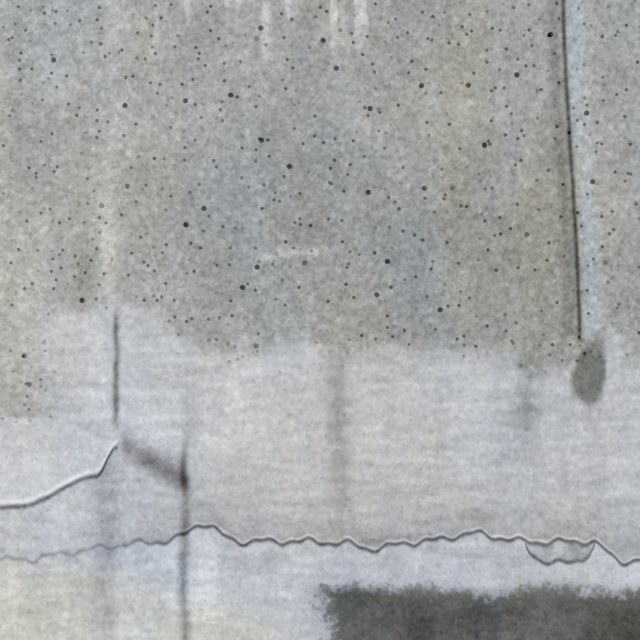
Reproduce this texture procedurally as a three.js fragment shader.

```glsl
// Weathered concrete wall: pale render coat, wandering crack, groove, drips and damp stains.
varying vec2 vUv;

vec2 hash2(vec2 p) {
  vec3 q = fract(p.xyx * vec3(0.1031, 0.1030, 0.0973));
  q += dot(q, q.yzx + 33.33);
  return fract((q.xx + q.yz) * q.zy);
}

// Cellular noise: x = smooth signed sum, y = nearest distance, z = nearest id
vec3 cells(vec2 p) {
  vec2 base = floor(p);
  float sum = 0.0, near = 9.0, id = 0.0;
  for (int j = -1; j <= 1; j++) {
    for (int i = -1; i <= 1; i++) {
      vec2 cell = base + vec2(float(i), float(j));
      vec2 h = hash2(cell + 71.0);
      vec2 d = cell + h - p;
      float q = dot(d, d), w = max(0.0, 1.0 - q);
      float value = fract(h.x * 17.0 + h.y * 31.0);
      sum += w * w * (2.0 * value - 1.0);
      if (q < near) { near = q; id = value; }
    }
  }
  return vec3(sum, sqrt(near), id);
}

float cloud(vec2 p) {
  float sum = 0.0, amp = 0.6;
  for (int i = 0; i < 4; i++) {
    sum += amp * cells(p).x;
    p = mat2(1.6, 1.2, -1.2, 1.6) * p + 13.7;
    amp *= 0.58;
  }
  return sum;
}

float bump(float x, float width) { return exp(-x * x / (width * width)); }

float band(float x, float lo, float hi, float soft) {
  return smoothstep(lo - soft, lo + soft, x) * (1.0 - smoothstep(hi - soft, hi + soft, x));
}

float blob(vec2 p, vec2 center, vec2 size) {
  vec2 d = (p - center) / size;
  return exp(-dot(d, d));
}

float crackHeight(float x) {
  return 0.124 + 0.029 * smoothstep(0.0, 0.25, x) - 0.03 * smoothstep(0.92, 0.975, x)
    + 0.028 * bump(x - 0.317, 0.03) - 0.011 * bump(x - 0.585, 0.035)
    + 0.013 * bump(x - 0.74, 0.05) + 0.004 * sin(x * 95.0) + 0.002 * sin(x * 211.0);
}

void main() {
  vec2 p = vUv;
  float rough = cloud(p * 14.0);
  float blotch = cloud(p * vec2(5.0, 3.5) + 5.0);
  float streak = cloud(p * vec2(32.0, 3.5) + 20.0);
  float tint = cloud(p * vec2(7.0, 4.0) + 60.0);
  float grain = cells(p * 125.0).x + cells(p * 240.0 + 9.0).x;
  float wobble = 0.004 * rough;

  // Bare concrete, lighter to the left
  vec3 col = vec3(0.625, 0.635, 0.63) + 0.045 * (1.0 - smoothstep(0.05, 0.4, p.x));
  col += 0.04 * blotch + 0.03 * rough + 0.025 * streak;
  col -= 0.05 * blob(p, vec2(0.6, 0.65), vec2(0.3, 0.16));
  col -= 0.1 * blob(p, vec2(0.135 + wobble, 0.57), vec2(0.02, 0.05));
  col += 0.1 * blob(p, vec2(0.165 + 3.0 * wobble, 0.61), vec2(0.016, 0.1));
  col += 0.14 * smoothstep(0.0, 0.5, streak + rough * 0.5) * smoothstep(0.9, 1.0, p.y) * band(p.x, 0.2, 0.6, 0.06);
  float scrape = p.y - 0.607 - 0.1 * (p.x - 0.47) + 1.5 * (p.x - 0.47) * (p.x - 0.47);
  col += 0.1 * bump(scrape + wobble, 0.007) * band(p.x, 0.41, 0.53, 0.02);

  // Pale coat with fine horizontal ridges
  float edge = 0.453 + 0.065 * (1.0 - smoothstep(0.17, 0.34, p.x)) - 0.03 * band(p.x, 0.81, 0.93, 0.02);
  float coat = smoothstep(-0.025, 0.025, edge - p.y + 0.025 * rough);
  coat *= 1.0 - 0.75 * band(p.y, 0.34, 0.52, 0.02) * (1.0 - smoothstep(0.06, 0.1, p.x + 2.0 * wobble));
  float ridges = cells(p * vec2(22.0, 110.0) + 0.5 * rough).x;
  vec3 pale = vec3(0.745, 0.757, 0.772) + 0.025 * blotch + 0.035 * streak + 0.035 * ridges;
  col = mix(col, pale, coat);

  // Groove with a bluish wash beside it
  float grooveX = 0.879 + 0.026 * smoothstep(1.05, 0.45, p.y) + 0.3 * wobble;
  float grooveOn = smoothstep(0.455, 0.485, p.y);
  col = mix(col, vec3(0.69, 0.735, 0.77), 0.7 * grooveOn * bump(p.x - grooveX - 0.021, 0.017));
  col -= grooveOn * (0.3 * bump(p.x - grooveX, 0.0035) + 0.1 * bump(p.x - grooveX + 0.015, 0.012));

  // Damp drips and smudges
  float drip = 0.24 * bump(p.x - 0.182 + wobble, 0.005) * band(p.y, 0.34, 0.51, 0.02)
    + 0.18 * bump(p.x - 0.29 + wobble, 0.007) * (1.0 - smoothstep(0.26, 0.42, p.y))
    + 0.1 * bump(p.x - 0.53 + wobble, 0.016) * band(p.y, 0.2, 0.45, 0.05)
    + 0.1 * bump(p.x - 0.165, 0.02) * band(p.y, 0.0, 0.3, 0.04)
    + 0.14 * blob(p, vec2(0.82, 0.35), vec2(0.02, 0.06));
  float diagonal = p.y - 0.305 + 0.6 * (p.x - 0.2);
  drip += 0.2 * bump(diagonal + 2.0 * wobble, 0.022) * band(p.x, 0.19, 0.295, 0.008);
  col -= drip * (1.0 + 0.5 * rough) * vec3(0.95, 1.0, 1.05);
  float damp = blob(p, vec2(0.924, 0.425), vec2(0.028, 0.043)) + 0.25 * rough;
  col = mix(col, vec3(0.41, 0.42, 0.4), 0.85 * smoothstep(0.35, 0.65, damp));

  // White lobe at the left with a raised lip
  float low = 0.21 + 0.048 * smoothstep(0.03, 0.15, p.x) + 0.045 * smoothstep(0.15, 0.183, p.x) + wobble;
  float top = 0.352 - 0.04 * smoothstep(0.08, 0.183, p.x) + wobble;
  float lobe = min(min(p.y - low, top - p.y), 0.183 - p.x);
  col = mix(col, vec3(0.785, 0.795, 0.81) + 0.04 * rough, 0.75 * smoothstep(0.0, 0.006, lobe));
  float lip = 1.0 - smoothstep(0.181, 0.187, p.x);
  col -= lip * (0.3 * bump(p.y - low + 0.004, 0.004) - 0.1 * bump(p.y - low - 0.004, 0.004));

  // Soot above the crack, washed plaster below it
  float crack = crackHeight(p.x) + 0.5 * wobble;
  float above = p.y - crack;
  float soot = smoothstep(-0.004, 0.006, above) * exp(-max(above, 0.0) / 0.055);
  col -= soot * (0.13 + 0.08 * streak) * smoothstep(0.08, 0.35, p.x);
  vec3 wash = mix(vec3(0.765, 0.77, 0.745), vec3(0.72, 0.74, 0.775), smoothstep(0.4, 0.6, p.x + 3.0 * p.y));
  wash += 0.05 * streak + 0.04 * rough + 0.03 * ridges - drip;
  col = mix(col, wash, 0.85 * smoothstep(0.005, -0.02, above));

  // Crack and the flaked lens hanging from it
  float along = clamp((p.x - 0.82) / 0.11, 0.0, 1.0);
  float sag = 0.034 * sqrt(max(0.0, sin(along * 3.1416)));
  float flake = smoothstep(0.0, 0.004, min(-above, above + sag));
  col = mix(col, vec3(0.66, 0.68, 0.71) + 0.09 * cells(p * vec2(130.0, 35.0)).x, flake);
  float line = bump(above, 0.0035) * mix(0.45, 1.0, smoothstep(0.15, 0.3, p.x));
  line = max(line, bump(above + sag, 0.0035) * step(0.002, sag));
  col -= 0.3 * line;
  col += 0.13 * bump(above - 0.005, 0.0025) * smoothstep(0.25, 0.32, p.x);

  // Dark mould in the lower right corner
  float mouldTop = 0.078 + 0.018 * bump(p.x - 0.55, 0.05);
  float mould = min(mouldTop - p.y, 0.6 * (p.x - 0.515 + 0.3 * p.y)) + 0.014 * rough + 0.006 * grain;
  col = mix(col, vec3(0.32, 0.325, 0.315) + 0.08 * rough + 0.06 * blotch, 0.93 * smoothstep(-0.012, 0.018, mould));

  // Ochre and blue tints, pores and grain
  float ochre = blob(p, vec2(0.56, 0.51), vec2(0.06, 0.08)) + blob(p, vec2(0.72, 0.78), vec2(0.05, 0.25));
  col += vec3(0.014, 0.002, -0.022) * (tint + ochre);
  float bare = 1.0 - 0.85 * coat;
  vec3 pits = cells(p * 58.0), holes = cells(p * 19.0 + 3.0);
  col -= 0.25 * bare * smoothstep(0.22, 0.08, pits.y) * smoothstep(0.55, 0.9, pits.z);
  col -= 0.35 * bare * smoothstep(0.1, 0.05, holes.y) * smoothstep(0.75, 0.9, holes.z);
  col += grain * mix(0.026, 0.045, bare);
  gl_FragColor = vec4(clamp(col, 0.0, 1.0), 1.0);
}
```
